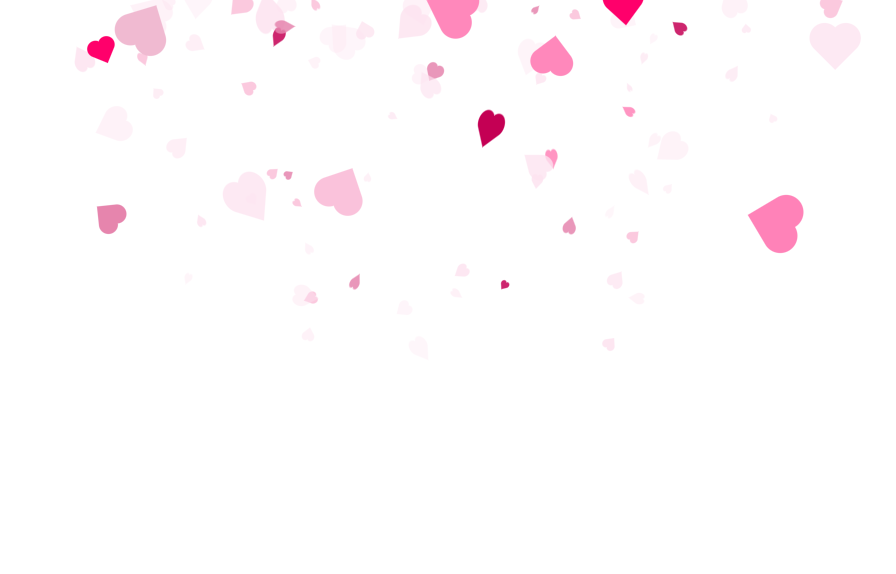
Write a WebGL 2 fragment shader that draws this background.

```glsl
#version 300 es
precision highp float;

uniform vec2 u_resolution;
out vec4 fragColor;

const vec3 PALE = vec3(0.99, 0.89, 0.94);
const vec3 BLUSH = vec3(0.98, 0.75, 0.85);
const vec3 PINK = vec3(1.0, 0.51, 0.72);
const vec3 DUSTY = vec3(0.90, 0.52, 0.68);
const vec3 HOT = vec3(1.0, 0.0, 0.42);
const vec3 CRIMSON = vec3(0.77, 0.0, 0.33);

float hash(float n) {
    return fract(sin(n * 12.9898 + 4.137) * 43758.5453);
}

// Signed distance to a heart with its tip at the origin
float heartDistance(vec2 p) {
    p.x = abs(p.x);
    if (p.x + p.y > 1.0) {
        return length(p - vec2(0.25, 0.75)) - sqrt(2.0) / 4.0;
    }
    vec2 toNotch = p - vec2(0.0, 1.0);
    vec2 toSide = p - 0.5 * max(p.x + p.y, 0.0);
    return sqrt(min(dot(toNotch, toNotch), dot(toSide, toSide))) * sign(p.x - p.y);
}

// Blend one turned, optionally narrowed heart over the colour
void paintHeart(inout vec3 color, vec2 p, vec2 center, float size,
                float angle, float narrow, vec3 tint, float alpha) {
    float c = cos(angle), s = sin(angle);
    vec2 q = mat2(c, -s, s, c) * (p - center) / size;
    q.x /= narrow;
    float d = heartDistance(q + vec2(0.0, 0.55)) * size * narrow;
    float edge = 0.75 / u_resolution.y;
    color = mix(color, tint, alpha * (1.0 - smoothstep(-edge, edge, d)));
}

vec3 confettiTint(float pick) {
    if (pick < 0.70) return PALE;
    if (pick < 0.87) return BLUSH;
    if (pick < 0.94) return DUSTY;
    return pick < 0.98 ? PINK : CRIMSON;
}

// Loose confetti, densest at the top and narrowing as it falls
void paintConfetti(inout vec3 color, vec2 p) {
    for (int i = 0; i < 72; i++) {
        float seed = float(i) * 7.0;
        float fall = pow(hash(seed), 1.7);
        float spread = mix(hash(seed + 1.0), hash(seed + 2.0), 0.3);
        float x = 0.78 + (spread - 0.5) * mix(1.6, 1.1, fall);
        float pick = hash(seed + 3.0);
        float large = pow(hash(seed + 4.0), 1.6) * (1.0 - 0.5 * fall);
        float size = 0.014 + large * (pick < 0.70 ? 0.062 : 0.026);
        float narrow = mix(0.5, 1.0, hash(seed + 5.0));
        float alpha = pick < 0.70 ? mix(0.3, 0.9, hash(seed + 6.0)) : 0.85;
        paintHeart(color, p, vec2(x, 1.0 - 0.61 * fall), size,
                   6.2832 * hash(seed + 6.5), narrow, confettiTint(pick), alpha);
    }
}

void main() {
    vec2 p = gl_FragCoord.xy / u_resolution.y;
    vec3 color = vec3(1.0);

    paintConfetti(color, p);

    // Large focal hearts
    paintHeart(color, p, vec2(0.435, 0.652), 0.080, 0.60, 0.8, PALE, 0.8);
    paintHeart(color, p, vec2(1.455, 0.919), 0.074, 0.0, 1.0, PALE, 0.8);
    paintHeart(color, p, vec2(0.252, 0.953), 0.078, 2.65, 1.0, vec3(0.94, 0.73, 0.82), 1.0);
    paintHeart(color, p, vec2(0.596, 0.671), 0.073, 2.68, 1.0, BLUSH, 0.95);
    paintHeart(color, p, vec2(0.785, 0.985), 0.080, -1.90, 1.0, PINK, 0.95);
    paintHeart(color, p, vec2(0.963, 0.904), 0.062, 3.0, 1.0, PINK, 0.95);
    paintHeart(color, p, vec2(1.348, 0.614), 0.085, -1.82, 1.0, PINK, 1.0);
    paintHeart(color, p, vec2(0.189, 0.624), 0.047, -2.25, 1.0, DUSTY, 1.0);

    // Small vivid accents
    paintHeart(color, p, vec2(0.179, 0.911), 0.041, 0.40, 1.0, HOT, 1.0);
    paintHeart(color, p, vec2(1.087, 0.992), 0.066, 0.10, 0.9, HOT, 1.0);
    paintHeart(color, p, vec2(0.852, 0.774), 0.059, -0.36, 0.65, CRIMSON, 1.0);

    fragColor = vec4(color, 1.0);
}
```
